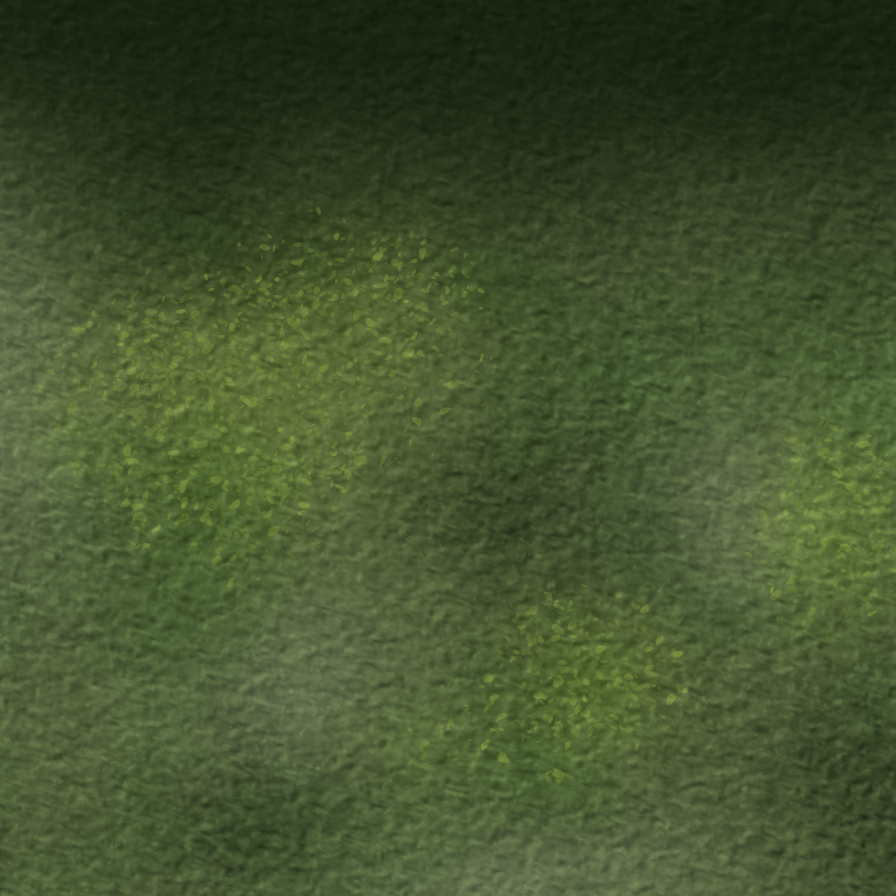
Reproduce this texture procedurally as a Shadertoy shader.

```glsl
// Mossy painted ground: dark upper shade, misty green patches and yellow-green leaf flecks.

const vec3 SHADE = vec3(0.105, 0.140, 0.068);
const vec3 LIGHT = vec3(0.440, 0.515, 0.315);
const vec3 WARM_TINT = vec3(0.010, 0.016, -0.035);
const vec3 MIST_TINT = vec3(0.020, 0.010, 0.038);
const vec3 LEAF_TINT = vec3(-0.022, 0.004, -0.014);
const vec3 FLECK = vec3(0.56, 0.65, 0.27);
const float MID_TONE = 0.62;
const float GRAIN_SCALE = 100.0;
const float GRAIN_DEPTH = 0.46;
const float MOTTLE_DEPTH = 0.34;
const float DAB_DEPTH = 0.13;
const float FLECK_CELLS = 74.0;

float hash(vec2 p) {
    vec3 q = fract(vec3(p.xyx) * 0.1031);
    q += dot(q, q.yzx + 33.33);
    return fract((q.x + q.y) * q.z);
}

float noise(vec2 p) {
    vec2 i = floor(p), f = fract(p);
    f = f * f * (3.0 - 2.0 * f);
    return mix(mix(hash(i), hash(i + vec2(1, 0)), f.x),
               mix(hash(i + vec2(0, 1)), hash(i + vec2(1, 1)), f.x), f.y);
}

float fbm(vec2 p) {
    float sum = 0.0, gain = 0.5;
    for (int i = 0; i < 4; i++) {
        sum += gain * noise(p);
        p = mat2(1.6, 1.2, -1.2, 1.6) * p + 17.3;
        gain *= 0.5;
    }
    return sum / 0.9375;
}

// Soft round patch of light or shade
float patchAt(vec2 p, vec2 centre, vec2 radius) {
    vec2 d = (p - centre) / radius;
    return exp(-dot(d, d));
}

// Crumpled surface height, slightly wider than tall
float crumple(vec2 p) {
    vec2 q = mat2(0.94, 0.34, -0.34, 0.94) * p * GRAIN_SCALE * vec2(0.85, 1.15);
    q += 0.8 * vec2(noise(q * 0.6 + 5.0), noise(q * 0.6 + 41.0));
    return 0.65 * noise(q) + 0.35 * noise(q * 1.9 + 9.0);
}

// Scattered irregular flecks; density sets how many cells hold one
float flecks(vec2 p, float cells, float density, float seed) {
    vec2 q = p * cells;
    q += 0.35 * (vec2(noise(q * 1.7 + seed), noise(q * 1.7 + seed + 31.0)) - 0.5);
    vec2 cell = floor(q);
    float cover = 0.0;
    for (int y = -1; y <= 1; y++)
    for (int x = -1; x <= 1; x++) {
        vec2 id = cell + vec2(x, y);
        vec2 key = id + seed;
        vec2 d = q - id - vec2(hash(key), hash(key + 57.0));
        float angle = 0.4 + 2.2 * (hash(key + 113.0) - 0.5);
        float c = cos(angle), s = sin(angle);
        d = mat2(c, -s, s, c) * d;
        float size = mix(0.30, 0.66, pow(hash(key + 71.0), 2.0));
        float body = 1.0 - smoothstep(0.72, 1.12, length(d / vec2(size, size * 0.56)));
        float present = smoothstep(0.0, 0.12, density - hash(key + 23.0));
        cover = max(cover, body * present * mix(0.35, 1.0, hash(key + 7.0)));
    }
    return cover;
}

void mainImage(out vec4 fragColor, in vec2 fragCoord) {
    vec2 uv = fragCoord / iResolution.xy;
    vec2 cloud = vec2(fbm(uv * 5.0 + 3.0), fbm(uv * 5.0 + 60.0)) - 0.5;
    vec2 p = uv + 0.10 * cloud;

    // Large patches
    float glow = patchAt(p, vec2(0.27, 0.53), vec2(0.19, 0.15))
               + 0.5 * patchAt(p, vec2(0.42, 0.67), vec2(0.13, 0.10))
               + patchAt(p, vec2(0.94, 0.42), vec2(0.10, 0.12))
               + patchAt(p, vec2(0.65, 0.24), vec2(0.11, 0.09))
               + 0.4 * patchAt(p, vec2(0.47, 0.17), vec2(0.07, 0.05));
    float mist = patchAt(p, vec2(0.00, 0.57), vec2(0.10, 0.25))
               + patchAt(p, vec2(0.34, 0.23), vec2(0.12, 0.10))
               + patchAt(p, vec2(0.60, 0.00), vec2(0.22, 0.08))
               + patchAt(p, vec2(0.82, 0.43), vec2(0.11, 0.12));
    float gloom = patchAt(p, vec2(0.59, 0.42), vec2(0.13, 0.10))
                + patchAt(p, vec2(0.30, 0.08), vec2(0.13, 0.08))
                + patchAt(p, vec2(0.98, 0.11), vec2(0.12, 0.14))
                + 0.7 * patchAt(p, vec2(0.23, 0.69), vec2(0.15, 0.09));

    // Overall tone with shade falling from the top
    float daylight = 1.0 - smoothstep(0.57, 0.965, p.y - 0.06 * exp(-uv.x * 9.0));
    float tone = MID_TONE * daylight + 0.12 * glow + 0.14 * mist - 0.24 * gloom;
    tone += 0.26 * cloud.x * daylight;
    tone += 0.06 * (noise(uv * vec2(55.0, 5.0)) - 0.5) * daylight;

    // Side-lit relief, fine mottling and pale dabs
    vec2 lightStep = vec2(-0.0016, 0.0022);
    float relief = crumple(uv + lightStep) - crumple(uv - lightStep);
    float mottle = fbm(uv * 110.0 + 12.0) - 0.5;
    float dabs = flecks(uv, 88.0, 0.25 + 0.5 * noise(uv * 14.0), 401.0) - 0.25;
    float roughness = 0.30 + 0.70 * daylight;
    tone += roughness * (MOTTLE_DEPTH * mottle + DAB_DEPTH * dabs - GRAIN_DEPTH * relief);

    // Hue shifts
    vec3 color = mix(SHADE, LIGHT, clamp(tone, -0.10, 1.15));
    float leafy = smoothstep(-0.12, 0.15, cloud.y) * daylight;
    color += WARM_TINT * min(glow, 1.0) + MIST_TINT * min(mist, 1.0) * daylight;
    color += LEAF_TINT * leafy * (1.0 - min(mist, 1.0));

    // Leaf flecks gather in the glowing patches
    float clump = smoothstep(0.20, 0.70, noise(uv * 19.0 + 8.0));
    float density = smoothstep(0.08, 0.85, glow) * mix(0.40, 0.85, clump);
    float cover = max(flecks(uv, FLECK_CELLS, density, 11.0),
                      0.75 * flecks(uv, FLECK_CELLS * 1.45, density, 211.0));
    color = mix(color, FLECK * (0.92 - 0.4 * relief), 0.62 * cover);

    fragColor = vec4(clamp(color, 0.0, 1.0), 1.0);
}
```
